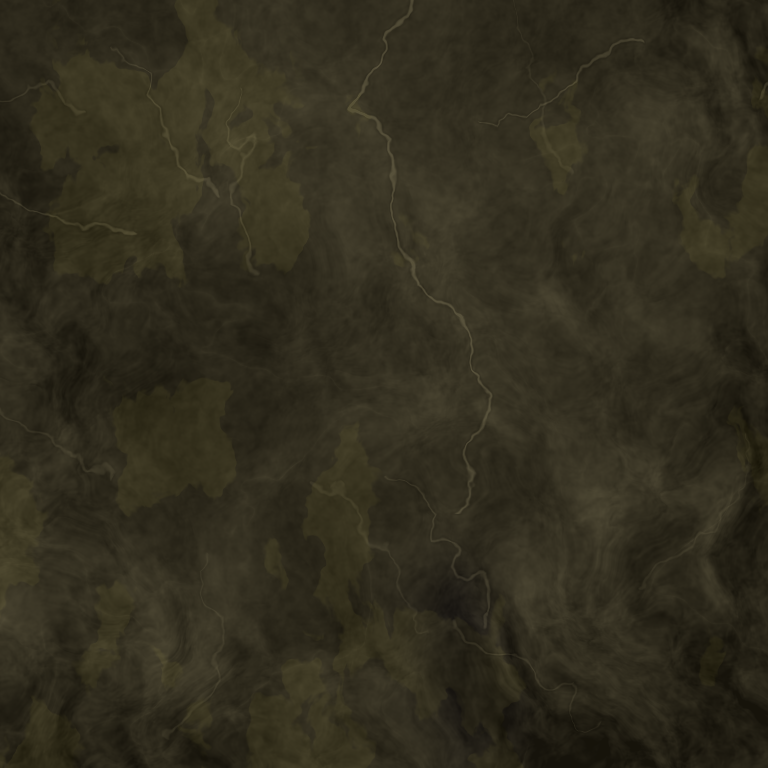
Reproduce this texture procedurally as a WebGL 2 fragment shader.

```glsl
#version 300 es
precision highp float;
// Dark olive terrain seen from above: eroded slopes, pale flats and meandering streams.
uniform vec2 u_resolution;
out vec4 fragColor;

const float TAU = 6.2831853;
const int STREAM_COUNT = 13;

float hash(vec2 p) {
    vec3 q = fract(vec3(p.xyx) * 0.1031);
    q += dot(q, q.yzx + 33.33);
    return fract((q.x + q.y) * q.z);
}

float noise(vec2 p) {
    vec2 cell = floor(p), f = fract(p);
    f = f * f * f * (f * (f * 6.0 - 15.0) + 10.0);
    float low = mix(hash(cell), hash(cell + vec2(1, 0)), f.x);
    float high = mix(hash(cell + vec2(0, 1)), hash(cell + vec2(1, 1)), f.x);
    return mix(low, high, f.y);
}

mat2 rotation(float a) {
    float c = cos(a), s = sin(a);
    return mat2(c, s, -s, c);
}

float fbm(vec2 p, int octaves) {
    float sum = 0.0, weight = 0.5, total = 0.0;
    for (int i = 0; i < octaves; i++) {
        sum += weight * noise(p);
        total += weight;
        weight *= 0.5;
        p = rotation(0.6) * p * 2.03 + 17.3;
    }
    return sum / total;
}

vec2 warp(vec2 p, float scale, float amount) {
    vec2 bend = vec2(fbm(p * scale + 40.0, 4), fbm(p * scale + 71.0, 4));
    return p + amount * (bend - 0.5);
}

float segment(vec2 p, vec2 a, vec2 b) {
    vec2 pa = p - a, ba = b - a;
    return length(pa - ba * clamp(dot(pa, ba) / dot(ba, ba), 0.0, 1.0));
}

// Distance to a wandering path; the taper thins it towards its end.
float stream(vec2 p, vec2 start, float heading, float stride, float taper, float seed) {
    float nearest = 10.0;
    for (int i = 0; i < 9; i++) {
        float turn = (hash(vec2(float(i) + 3.0, seed)) - 0.5) * 1.5;
        vec2 next = start + stride * vec2(cos(heading + turn), sin(heading + turn));
        nearest = min(nearest, segment(p, start, next) + taper * float(i));
        start = next;
    }
    return nearest;
}

// Brightness of a stream: thin bright line, soft valley and dark bank.
float streamTone(float d, float pixel, float strength) {
    float line = 1.0 - smoothstep(0.0006, 0.0024 + pixel, d);
    float bank = smoothstep(0.002, 0.004, d) * (1.0 - smoothstep(0.004, 0.008, d));
    return strength * (0.095 * line - 0.018 * bank + 0.022 * exp(-d * 75.0));
}

float height(vec2 p) {
    float ridges = 1.0 - abs(2.0 * fbm(p * 17.0, 5) - 1.0);
    return ridges + 0.5 * fbm(p * 48.0, 3);
}

// Elongated gullies running down the slopes.
float gullies(vec2 p, float angle) {
    return fbm(rotation(angle) * p * vec2(1.0) * mat2(34.0, 0.0, 0.0, 12.0), 4) - 0.5;
}

float spot(vec2 p, vec2 center, vec2 radius) {
    vec2 q = (p - center) / radius;
    return exp(-dot(q, q));
}

void main() {
    vec2 p = gl_FragCoord.xy / u_resolution.y;
    float pixel = 1.0 / u_resolution.y;
    vec2 land = warp(p, 5.0, 0.16);
    vec2 meander = warp(p, 17.0, 0.055);

    // Broad mottling and slopes
    float broad = fbm(land * 4.0 + 9.0, 5) - 0.5;
    float rough = smoothstep(0.3, 0.7, fbm(p * 3.0 + 5.0, 3) + 0.25 * (0.5 - p.y));
    float tone = 0.175 + 0.17 * broad;
    tone += gullies(land, -0.45) * mix(0.05, 0.17, rough);
    float relief = height(land) - height(land + vec2(0.003, -0.003));
    tone += clamp(relief, -0.3, 0.3) * mix(0.06, 0.13, rough);
    tone += 0.045 * (fbm(p * 95.0, 3) - 0.5);

    // Faint drainage veins
    float vein = 1.0 - abs(2.0 * fbm(land * 7.0 + 23.0, 4) - 1.0);
    tone += 0.028 * pow(vein, 22.0) * smoothstep(0.4, 0.6, noise(p * 5.0 + 3.0));

    // Pale flats with ragged edges, mostly on the left
    float flats = fbm(meander * vec2(11.0, 7.0) + 31.0, 5);
    float flatMask = smoothstep(0.62, 0.66, flats + 0.05 * (1.0 - smoothstep(0.15, 0.4, p.x)) - 0.05 * p.x);
    tone += 0.045 * flatMask;

    // Central valley and shadowed mountains
    tone += 0.03 * spot(land, vec2(0.54, 0.38), vec2(0.1, 0.2));
    float shadow = spot(land, vec2(0.6, 0.13), vec2(0.07, 0.1));
    tone -= 0.065 * shadow + 0.02 * smoothstep(0.12, 0.0, p.y);

    // Main river and scattered tributaries
    float river = stream(meander, vec2(0.53, 1.02), -0.21 * TAU, 0.085, 0.0001, 5.0);
    tone += streamTone(river, pixel, 1.0);
    for (int i = 0; i < STREAM_COUNT; i++) {
        float seed = float(i) + 11.0;
        vec2 start = vec2(hash(vec2(seed, 1.7)), hash(vec2(seed, 8.3)));
        float heading = TAU * hash(vec2(seed, 4.1));
        float d = stream(meander, start, heading, 0.029, 0.0002, seed);
        tone += streamTone(d, pixel, mix(0.3, 0.85, hash(vec2(seed, 6.2))));
    }

    // Olive palette
    tone = clamp(tone, 0.085, 0.34);
    vec3 color = vec3(tone, 0.95 * tone - 0.007, 0.74 * tone - 0.022);
    color.b += 0.022 * shadow - 0.018 * flatMask;
    fragColor = vec4(color, 1.0);
}
```
